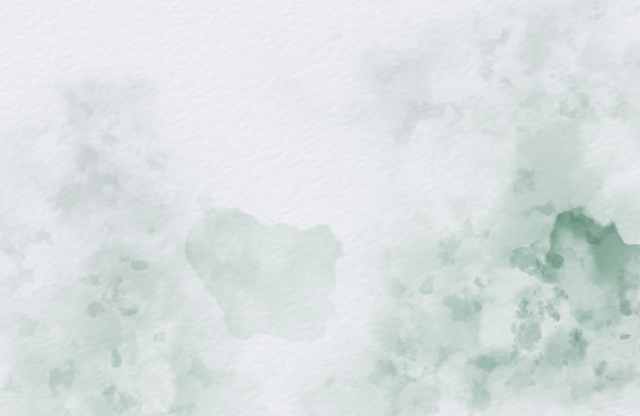
This background is drawn by a Shadertoy shader. Its source:

```glsl
// Pale green watercolour on cold-pressed paper. Soft mottled washes and
// hard-rimmed blooms add up as pigment, which absorbs light from the paper;
// smooth cellular noise drives the mottling, ragged rims and paper grain.

#define PAPER vec3(0.922, 0.928, 0.940)
#define GREEN_ABSORB vec3(0.52, 0.31, 0.42)
#define GREY_ABSORB vec3(0.42, 0.38, 0.38)
#define WARP 0.11
#define MOTTLE_SCALE 7.0
#define SPECK_SCALE 17.0
#define SPECK_INK 1.1
#define RIM_WIDTH 0.007
#define GRAIN_SCALE 95.0
#define GRAIN_DEPTH 0.028

const int WASHES = 12;
const int BLOOMS = 5;

// Soft washes: centre and radii, then green and grey ink
const vec4 washShape[WASHES] = vec4[](
    vec4(0.20, 0.42, 0.27, 0.20), vec4(0.35, 0.20, 0.16, 0.20),
    vec4(0.14, 0.05, 0.30, 0.12), vec4(0.28, 0.66, 0.16, 0.10),
    vec4(1.28, 0.70, 0.27, 0.22), vec4(1.26, 0.30, 0.19, 0.17),
    vec4(1.45, 0.44, 0.17, 0.14), vec4(1.48, 0.17, 0.15, 0.12),
    vec4(1.12, 0.07, 0.33, 0.13), vec4(0.96, 0.22, 0.08, 0.10),
    vec4(0.95, 0.82, 0.19, 0.09), vec4(1.38, 0.93, 0.28, 0.13));
const vec2 washInk[WASHES] = vec2[](
    vec2(0.06, 0.10), vec2(0.22, 0.02), vec2(0.15, 0.02), vec2(0.00, 0.10),
    vec2(0.12, 0.06), vec2(0.42, 0.00), vec2(0.24, 0.03), vec2(0.20, 0.22),
    vec2(0.17, 0.03), vec2(0.15, 0.02), vec2(0.00, 0.07), vec2(0.02, 0.08));

// Blooms: centre and radii, then fill ink and rim ink
const vec4 bloomShape[BLOOMS] = vec4[](
    vec4(0.650, 0.33, 0.20, 0.17), vec4(1.445, 0.38, 0.15, 0.13),
    vec4(1.310, 0.64, 0.26, 0.16), vec4(1.520, 0.13, 0.13, 0.12),
    vec4(1.410, 0.47, 0.06, 0.07));
const vec2 bloomInk[BLOOMS] = vec2[](
    vec2(0.15, 0.025), vec2(0.44, 0.22), vec2(0.05, 0.03),
    vec2(0.12, 0.10), vec2(0.10, 0.08));

vec3 hash3(vec2 cell) {
    vec3 h = fract(cell.xyx * vec3(0.1031, 0.1030, 0.0973));
    h += dot(h, h.yxz + 33.33);
    return fract((h.xxy + h.yzz) * h.zyx);
}

// x: smooth blend of random cell values, y: distance to the nearest cell point
vec2 cellular(vec2 p) {
    vec2 base = floor(p), f = p - base;
    float sum = 0.0, total = 0.001, nearest = 2.0;
    for (int j = -1; j <= 1; j++)
    for (int i = -1; i <= 1; i++) {
        vec2 cell = vec2(i, j);
        vec3 h = hash3(base + cell + 57.0);
        vec2 r = cell + 0.1 + 0.8 * h.xy - f;
        float d2 = dot(r, r);
        float k = max(0.0, 1.0 - d2);
        k *= k * k;
        sum += k * h.z;
        total += k;
        nearest = min(nearest, d2);
    }
    return vec2(sum / total, sqrt(nearest));
}

float fbm(vec2 p) {
    float sum = 0.0, amp = 0.5;
    for (int i = 0; i < 5; i++) {
        sum += amp * cellular(p).x;
        p = mat2(1.6, 1.2, -1.2, 1.6) * p + 7.3;
        amp *= 0.53;
    }
    return sum * 0.98;
}

float paperHeight(vec2 p) {
    p = mat2(0.94, -0.34, 0.34, 0.94) * p;
    return cellular(p * GRAIN_SCALE * vec2(0.75, 1.25)).x;
}

void mainImage(out vec4 fragColor, in vec2 fragCoord) {
    vec2 p = fragCoord / iResolution.y;
    p.x += 0.5 * (1.542 - iResolution.x / iResolution.y);

    // Ragged flow shared by every wash
    vec2 flow = vec2(fbm(p * 5.0), fbm(p * 5.0 + 31.0)) - 0.5;
    vec2 q = p + 2.0 * WARP * flow;

    // Soft washes, broken into blotches and specks
    vec2 ink = vec2(0.0);
    for (int i = 0; i < WASHES; i++) {
        vec2 r = (q - washShape[i].xy) / washShape[i].zw;
        ink += washInk[i] * exp(-dot(r, r));
    }
    float mottle = smoothstep(0.32, 0.68, fbm(p * MOTTLE_SCALE + 3.0));
    float speck = smoothstep(0.56, 0.74, fbm(p * SPECK_SCALE + 11.0));
    ink *= 0.35 + 1.2 * mottle + SPECK_INK * speck;

    // Blooms with scalloped, darker rims
    float scallop = cellular(p * 15.0 + flow * 2.0).y - 0.4;
    float ragged = 0.035 * scallop + 0.16 * flow.x + 0.10 * flow.y;
    for (int i = 0; i < BLOOMS; i++) {
        vec2 size = bloomShape[i].zw;
        vec2 r = (p - bloomShape[i].xy) / size;
        float d = (length(r) - 1.0) * min(size.x, size.y) + ragged;
        float fill = smoothstep(RIM_WIDTH, -RIM_WIDTH, d);
        float rim = fill * exp(-max(-d, 0.0) / (2.0 * RIM_WIDTH));
        float fade = 0.55 + 0.45 * smoothstep(-1.0, 0.6, r.y);
        ink.x += fade * (bloomInk[i].x * fill * (0.7 + 0.6 * mottle)
               + bloomInk[i].y * rim * (0.3 + mottle));
    }

    // Paper relief lit from the upper left
    float relief = paperHeight(p) - paperHeight(p + vec2(-0.003, 0.004));
    vec3 color = PAPER * exp(-ink.x * GREEN_ABSORB - ink.y * GREY_ABSORB);
    color *= 1.0 + GRAIN_DEPTH * relief;
    fragColor = vec4(clamp(color, 0.0, 1.0), 1.0);
}
```
